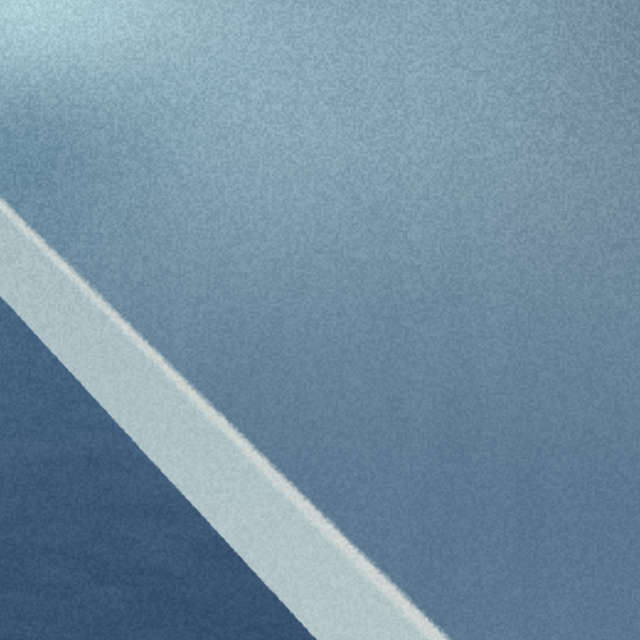
This background is drawn by a WebGL 1 fragment shader. Its source:

```glsl
precision highp float;

uniform vec2 u_resolution;

float hash(vec2 cell) {
  vec3 p = fract(cell.xyx * vec3(0.1031, 0.1030, 0.0973));
  p += dot(p, p.yzx + 33.33);
  return fract((p.x + p.y) * p.z);
}

float valueNoise(vec2 p) {
  vec2 cell = floor(p);
  vec2 f = fract(p);
  f = f * f * (3.0 - 2.0 * f);
  float low = mix(hash(cell), hash(cell + vec2(1.0, 0.0)), f.x);
  float high = mix(hash(cell + vec2(0.0, 1.0)), hash(cell + 1.0), f.x);
  return mix(low, high, f.y);
}

float fractalNoise(vec2 p) {
  float sum = 0.0;
  float weight = 0.5;
  for (int i = 0; i < 4; i++) {
    sum += weight * (valueNoise(p) - 0.5);
    p = p * 2.03 + 17.3;
    weight *= 0.5;
  }
  return sum;
}

// Soft elliptical falloff, 1 at the center
float glow(vec2 p, vec2 center, vec2 radius) {
  vec2 q = (p - center) / radius;
  return exp(-dot(q, q));
}

// Signed distance to a falling line, positive above it
float lineDistance(vec2 p, float height, float slope) {
  return (p.y - height + slope * p.x) / sqrt(1.0 + slope * slope);
}

vec3 wallColor(vec2 p) {
  vec3 deepBlue = vec3(0.365, 0.475, 0.570);
  vec3 paleBlue = vec3(0.505, 0.620, 0.680);
  vec3 color = mix(deepBlue, paleBlue, smoothstep(0.15, 1.05, p.y));
  color += vec3(0.055, 0.060, 0.052) * glow(p, vec2(0.43, 0.78), vec2(0.30, 0.25));
  color += vec3(0.170, 0.180, 0.150) * glow(p, vec2(0.04, 1.0), vec2(0.28, 0.13));
  color -= vec3(0.065, 0.045, 0.035) * glow(p, vec2(0.0, 0.76), vec2(0.20, 0.12));
  color -= vec3(0.060, 0.080, 0.075) * glow(p, vec2(1.06, 1.0), vec2(0.20, 0.35));
  color += vec3(0.025, 0.015, 0.010) * glow(p, vec2(0.88, 0.65), vec2(0.20, 0.22));
  // Faint vertical streaks and broad mottling
  float streaks = fractalNoise(p * vec2(18.0, 2.0));
  float mottling = fractalNoise(p * 5.0 + 8.0);
  return color + 0.020 * streaks + 0.018 * mottling;
}

vec3 bandColor(vec2 p, float edgeDistance) {
  vec3 color = mix(vec3(0.700, 0.770, 0.780), vec3(0.665, 0.745, 0.765),
                   smoothstep(0.0, 0.6, p.y));
  // Bright rim that widens toward the bottom
  float width = mix(0.021, 0.012, smoothstep(0.0, 0.7, p.y));
  float rim = 1.0 - smoothstep(width * 0.7, width * 1.4, -edgeDistance);
  return mix(color, vec3(0.805, 0.835, 0.825), rim * 0.9);
}

vec3 shadowColor(vec2 p) {
  vec3 color = mix(vec3(0.220, 0.320, 0.435), vec3(0.280, 0.400, 0.515),
                   smoothstep(0.0, 0.55, p.y));
  // Horizontal woven ripples
  float ripples = fractalNoise(vec2(p.x * 12.0, p.y * 55.0 + p.x * 5.0));
  return color + 0.055 * ripples;
}

void main() {
  vec2 p = gl_FragCoord.xy / u_resolution;
  float pixel = 1.0 / min(u_resolution.x, u_resolution.y);

  // Slightly fuzzy edges of the diagonal band
  float fuzz = 0.004 * (valueNoise(p * 240.0) - 0.5);
  float upper = lineDistance(p, 0.691, 0.983) + fuzz;
  float lower = lineDistance(p, 0.538, 1.087) + fuzz * 0.4;
  float upperSoft = max(0.006, pixel);
  float lowerSoft = max(0.002, pixel);

  vec3 color = bandColor(p, upper);
  color = mix(color, wallColor(p), smoothstep(-upperSoft, upperSoft, upper));
  color = mix(shadowColor(p), color, smoothstep(-lowerSoft, lowerSoft, lower));

  // Fine plaster grain, strongest on the upper wall
  float grain = 0.65 * valueNoise(p * 260.0) + 0.35 * valueNoise(p * 430.0 + 31.0) - 0.5;
  float strength = mix(0.085, 0.140, smoothstep(0.3, 0.9, p.y));
  color += grain * strength * vec3(1.0, 0.97, 0.92);

  gl_FragColor = vec4(clamp(color, 0.0, 1.0), 1.0);
}
```
